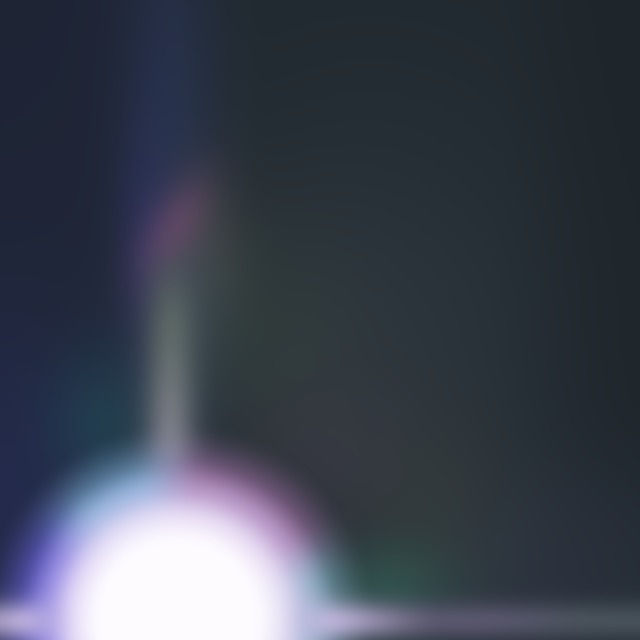
A WebGL 1 fragment shader for this background:

```glsl
precision highp float;
// Dark slate backdrop with a blown-out lens flare, iridescent rim and two soft streaks.

uniform vec2 u_resolution;

const vec2 FLARE = vec2(0.278, 0.030);
const vec3 NAVY = vec3(0.118, 0.142, 0.205);
const vec3 SLATE = vec3(0.128, 0.160, 0.185);

// Gaussian falloff, with a separate radius along each axis
float glow(vec2 p, vec2 centre, vec2 radius) {
  vec2 q = (p - centre) / radius;
  return exp(-dot(q, q));
}

// Broad, faint tints over the slate
vec3 backdrop(vec2 p) {
  vec3 col = mix(NAVY, SLATE, smoothstep(0.12, 0.42, p.x));
  col += vec3(0.045, 0.045, 0.050) * glow(p, vec2(0.58, 0.45), vec2(0.30, 0.38));
  col += vec3(0.022, 0.030, 0.005) * glow(p, vec2(0.42, 0.48), vec2(0.14, 0.18));
  col += vec3(0.035, 0.012, 0.025) * glow(p, vec2(0.50, 0.28), vec2(0.13, 0.12));
  col += vec3(0.022, 0.026, 0.000) * glow(p, vec2(0.67, 0.20), vec2(0.13, 0.16));
  col += vec3(0.030, 0.025, 0.045) * glow(p, vec2(0.84, 0.10), vec2(0.22, 0.18));
  col += vec3(0.020, 0.022, 0.090) * glow(p, vec2(0.00, 0.20), vec2(0.18, 0.32));
  col += vec3(0.000, 0.080, 0.060) * glow(p, vec2(0.16, 0.34), vec2(0.08, 0.11));
  col += vec3(0.020, 0.110, 0.075) * glow(p, vec2(0.60, 0.08), vec2(0.11, 0.07));
  return col;
}

// Upright streak: blue at the top, mauve midway, grey near the flare
vec3 addUprightStreak(vec3 col, vec2 p) {
  col += vec3(0.025, 0.036, 0.090) * glow(p, vec2(0.265, 0.82), vec2(0.075, 0.34));
  col += vec3(0.020, 0.010, 0.060) * glow(p, vec2(0.220, 0.62), vec2(0.040, 0.18));
  vec2 slanted = vec2(p.x - 0.4 * (p.y - 0.645), p.y);
  col += vec3(0.160, 0.045, 0.075) * glow(slanted, vec2(0.272, 0.645), vec2(0.048, 0.080));
  col += vec3(0.060, 0.045, 0.025) * glow(p, vec2(0.330, 0.62), vec2(0.060, 0.110));
  vec3 grey = mix(vec3(0.56, 0.56, 0.60), vec3(0.37, 0.40, 0.38),
                  smoothstep(0.28, 0.52, p.y));
  float fade = 1.0 - smoothstep(0.48, 0.66, p.y);
  col = mix(col, grey, 0.80 * fade * glow(p, vec2(0.266, p.y), vec2(0.041, 1.0)));
  col += vec3(0.030, 0.045, 0.040) * glow(p, vec2(0.300, 0.50), vec2(0.075, 0.150));
  return col;
}

// Level streak: pale beside the flare, dim violet to slate far away
vec3 addLevelStreak(vec3 col, vec2 p) {
  float away = abs(p.x - FLARE.x);
  vec3 tint = mix(vec3(0.80, 0.74, 0.90), vec3(0.38, 0.36, 0.46),
                  smoothstep(0.22, 0.42, away));
  tint = mix(tint, vec3(0.30, 0.34, 0.37), smoothstep(0.45, 0.68, away));
  return mix(col, tint, 0.85 * glow(p, vec2(p.x, FLARE.y), vec2(1.0, 0.030)));
}

// Rim hue by direction: 0 points right, 0.5 up, 1 left
vec3 rimColour(float turn) {
  vec3 cyan = vec3(0.49, 0.65, 0.73);
  vec3 mauve = vec3(0.61, 0.44, 0.64);
  vec3 sky = vec3(0.49, 0.67, 0.83);
  vec3 violet = vec3(0.40, 0.38, 0.83);
  vec3 col = mix(cyan, mauve, smoothstep(0.08, 0.22, turn));
  col = mix(col, sky, smoothstep(0.44, 0.60, turn));
  return mix(col, violet, smoothstep(0.70, 0.86, turn));
}

// Flare disc: coloured rim, lavender halo, white heart
vec3 addFlare(vec3 col, vec2 p) {
  vec2 q = p - FLARE;
  float d = length(q);
  float turn = atan(abs(q.y), q.x + 0.00001) / 3.14159;
  vec3 rim = rimColour(turn);
  vec3 lavender = mix(vec3(0.87, 0.81, 0.95), rim, 0.12);
  col = mix(col, rim, 1.0 - smoothstep(0.195, 0.315, d));
  col = mix(col, lavender, 1.0 - smoothstep(0.155, 0.255, d));
  return mix(col, vec3(0.995, 0.985, 1.0), 1.0 - smoothstep(0.115, 0.205, d));
}

void main() {
  vec2 p = gl_FragCoord.xy / u_resolution;
  vec3 col = backdrop(p);
  col = addUprightStreak(col, p);
  col = addFlare(col, p);
  // The level streak crosses the rim but leaves the white heart untouched
  float outside = smoothstep(0.15, 0.25, length(p - FLARE));
  col = mix(col, addLevelStreak(col, p), outside);
  // Darken gently toward the right side
  col *= 1.0 - 0.10 * smoothstep(0.75, 1.0, p.x) * smoothstep(0.1, 0.4, p.y);
  gl_FragColor = vec4(clamp(col, 0.0, 1.0), 1.0);
}
```
